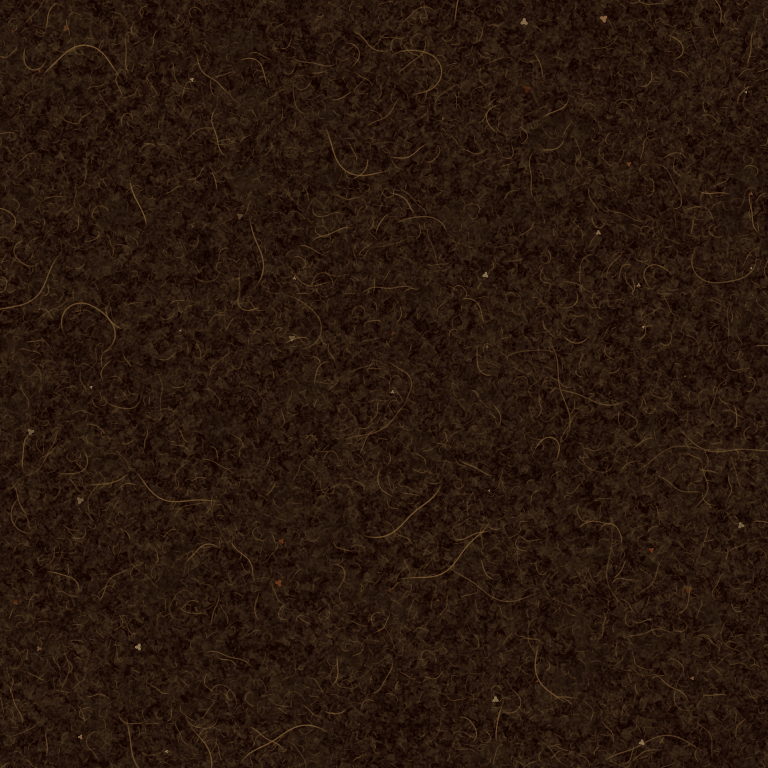
Write a Shadertoy shader that draws this texture.

```glsl
#define PIT_COLOR vec3(0.085, 0.022, 0.009)
#define EARTH_COLOR vec3(0.213, 0.148, 0.086)
#define FIBRE_COLOR vec3(0.47, 0.35, 0.19)
#define RUST_COLOR vec3(0.40, 0.20, 0.08)
#define PALE_COLOR vec3(0.60, 0.50, 0.35)
#define GRAIN_SCALE 105.0
#define GRAIN_CONTRAST 1.5
#define FIBRE_SCALE 76.0
#define FIBRE_HALF_WIDTH 0.0006
#define SPECK_SCALE 15.0

vec3 hash3(vec2 p) {
    vec3 q = fract(p.xyx * vec3(0.1031, 0.1030, 0.0973));
    q += dot(q, q.yxz + 33.33);
    return fract((q.xxy + q.yzz) * q.zyx);
}

// Cellular noise with softened borders: one random tone per crumb
float crumbs(vec2 p) {
    vec2 cell = floor(p);
    float tone = 0.0, total = 0.0;
    for (int j = -1; j <= 1; j++)
    for (int i = -1; i <= 1; i++) {
        vec2 id = cell + vec2(i, j);
        vec3 h = hash3(id + 7.0);
        vec2 d = p - id - h.xy;
        float weight = exp(-9.0 * dot(d, d));
        tone += weight * h.z;
        total += weight;
    }
    return tone / total;
}

// Slow layered sines, used to gather fibres into loose tangles
float clumps(vec2 uv) {
    float s = sin(uv.x * 17.0 + 2.0 * sin(uv.y * 11.0 + 1.0))
            + sin(uv.y * 23.0 + 2.0 * sin(uv.x * 14.0 + 4.0))
            + sin((uv.x + uv.y) * 39.0 + 2.0 * sin((uv.x - uv.y) * 31.0));
    return 0.5 + s / 6.0;
}

// One curved, tapering hair per cell; returns coverage times brightness
float fibres(vec2 uv, float scale, float seed, float amount, float halfWidth, float pixel) {
    vec2 p = uv * scale;
    vec2 cell = floor(p);
    float result = 0.0;
    for (int j = -1; j <= 1; j++)
    for (int i = -1; i <= 1; i++) {
        vec2 id = cell + vec2(i, j);
        vec3 place = hash3(id + seed);
        vec3 form = hash3(id + seed + 61.7);
        vec2 center = id + place.xy;
        if (place.z > amount * (0.4 + 1.2 * clumps(center / scale))) continue;

        // Local frame with the arc's middle at the origin
        float angle = 6.2832 * form.x;
        vec2 axis = vec2(cos(angle), sin(angle));
        vec2 d = p - center;
        float radius = 0.3 + 2.0 * form.y * form.y;
        vec2 q = vec2(dot(d, axis), dot(d, vec2(-axis.y, axis.x)) - radius);
        float along = atan(q.x, -q.y) * radius;
        float wobble = 0.04 * sin(along * 7.0 + 40.0 * form.z);
        float across = abs(length(q) - radius + wobble) / scale;

        float reach = 0.25 + 0.55 * form.z;
        float taper = 1.0 - smoothstep(0.55 * reach, reach, abs(along));
        float cover = clamp((halfWidth - across) / pixel + 0.5, 0.0, 1.0);
        float shine = 0.35 + 0.65 * fract(form.x * 13.0 + form.z * 7.0);
        result = max(result, cover * taper * shine);
    }
    return result;
}

// Sparse mineral flecks: x is coverage, y picks the colour
vec2 specks(vec2 uv, float pixel) {
    vec2 p = uv * SPECK_SCALE;
    vec2 id = floor(p);
    vec3 h = hash3(id + 211.0);
    vec3 g = hash3(id + 307.0);
    vec2 d = (p - id - 0.2 - 0.6 * h.xy) / SPECK_SCALE;
    float outline = 1.0 + 0.3 * sin(3.0 * atan(d.y, d.x) + 6.0 * g.x);
    float radius = (0.0012 + 0.0028 * g.y * g.y) * outline;
    float cover = clamp((radius - length(d)) / pixel + 0.5, 0.0, 1.0);
    return vec2(cover * step(h.z, 0.2) * (0.5 + 0.5 * g.x), g.z);
}

void mainImage(out vec4 fragColor, in vec2 fragCoord) {
    vec2 uv = fragCoord / iResolution.y;
    float pixel = 1.0 / iResolution.y;

    // Earth: crumbs at three sizes, bent so that no cell stays regular
    vec2 bent = uv + 0.0025 * sin(uv.yx * 330.0 + 3.0 * sin(uv * 190.0));
    float tone = 0.40 * (crumbs(bent * GRAIN_SCALE) - 0.5)
               + 0.42 * (crumbs(bent.yx * GRAIN_SCALE * 1.9 + 31.0) - 0.5)
               + 0.40 * (crumbs(uv * GRAIN_SCALE * 3.7 + 57.0) - 0.5);
    tone = 0.46 + GRAIN_CONTRAST * tone + 0.08 * (clumps(uv) - 0.5);
    vec3 color = mix(PIT_COLOR, EARTH_COLOR, clamp(tone, -0.1, 1.15));

    // Soft dusty patches
    float dust = smoothstep(0.72, 0.9, crumbs(bent * 24.0 + 90.0));
    color = mix(color, EARTH_COLOR * 0.8, 0.3 * dust);

    // Hairs, from a dense dim fuzz to a few long bright strands
    for (int k = 0; k < 4; k++) {
        float level = float(k);
        float scale = FIBRE_SCALE * exp2(-level);
        float halfWidth = FIBRE_HALF_WIDTH * (1.0 + 0.15 * level);
        float hair = fibres(uv, scale, 17.0 + 43.0 * level, 0.8 - 0.16 * level, halfWidth, pixel);
        color = mix(color, FIBRE_COLOR, hair * (0.42 + 0.16 * level));
    }

    vec2 speck = specks(uv, pixel);
    color = mix(color, mix(RUST_COLOR, PALE_COLOR, smoothstep(0.3, 0.7, speck.y)), speck.x);
    fragColor = vec4(color, 1.0);
}
```
